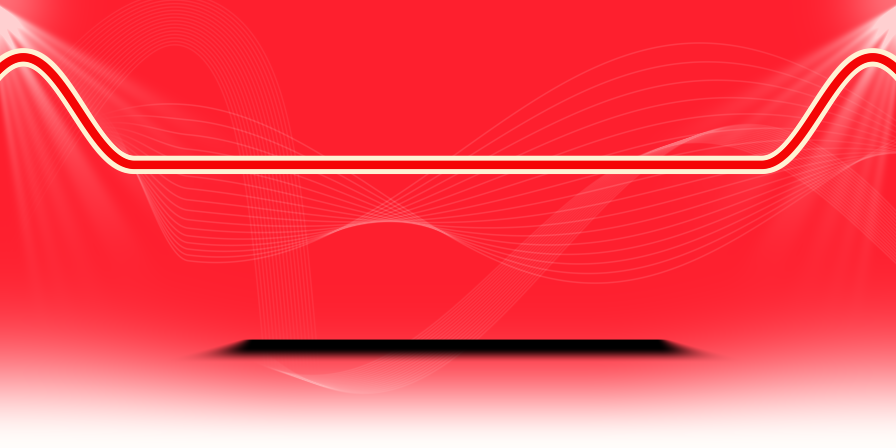
Reproduce this background procedurally as a WebGL 1 fragment shader.

```glsl
precision highp float;
uniform vec2 u_resolution;

const float PI = 3.14159;
const vec3 RED = vec3(0.995, 0.12, 0.18);
const vec3 HAZE = vec3(1.0, 0.99, 0.98);
const vec3 CREAM = vec3(1.0, 0.95, 0.83);
const vec3 TRACK_RED = vec3(0.96, 0.02, 0.02);

const float TRACK_LOW = 0.632;
const float TRACK_RISE = 0.24;
const float TRACK_BEND = 0.70;      // distance from centre where the climb starts
const float TRACK_RUN = 0.248;
const float TRACK_HALF = 0.0205;
const float TRACK_CORE = 0.0095;

const vec2 SHADOW_TOP = vec2(1.016, 0.242);
const float SHADOW_HALF = 0.48;
const float SHADOW_DEPTH = 0.052;

const vec2 RAY_SOURCE = vec2(-0.03, 0.0);
const int RAYS = 10;
const int STRANDS = 16;
const float STRAND_WIDTH = 0.0012;
const float STRAND_ALPHA = 0.13;

float hash(float n) {
  return fract(sin(n * 12.99) * 4375.85);
}

// Fan of strands with a node near the left third
float fanWave(float x, float k) {
  float rising = 0.659 - 0.245 * cos(PI * (x - 0.482) / 1.08);
  float dipping = 0.568 - 0.20 * cos(PI * (x - 1.328) / 0.95);
  rising = mix(0.76, rising, smoothstep(0.2, 0.42, x));
  return mix(rising, dipping, k) - 0.05 * sin(PI * k);
}

// Narrow ribbon sweeping from lower left to the right edge
float ribbonWave(float x, float k) {
  float start = 0.755 + 0.11 * (k - 0.5);
  return 0.422 - (0.28 + 0.04 * (k - 0.5)) * cos(PI * (x - start) / 0.86);
}

float stroke(float d, float pixel) {
  return 1.0 - smoothstep(0.0, STRAND_WIDTH + pixel, abs(d));
}

float slopedDistance(float y, float here, float ahead, float dx) {
  float slope = (ahead - here) / dx;
  return (y - here) / sqrt(1.0 + slope * slope);
}

// Arch whose legs straighten as they fall
float archDistance(vec2 p, float k) {
  float drop = mix(0.90, 1.015, k) - p.y;
  float dx = p.x - 0.39;
  float spread = dx < 0.0 ? 0.5 : 0.08;
  float w = mix(0.145, 0.255, k) + spread * max(drop, 0.0);
  float decay = exp(-drop / 0.16);
  float f = dx * dx / (w * w) - 1.0 + decay;
  return f / length(vec2(2.0 * dx / (w * w), decay / 0.16));
}

float strands(vec2 p, float pixel) {
  float step = 0.004;
  float fanFade = smoothstep(0.2, 0.4, p.x) * (1.0 - 0.5 * smoothstep(1.5, 2.0, p.x));
  float ribbonFade = smoothstep(0.55, 0.75, p.x);
  float archFade = smoothstep(0.15, 0.35, p.y) * smoothstep(0.0, 0.3, p.x);
  float sum = 0.0;
  for (int i = 0; i < STRANDS; i++) {
    float k = float(i) / float(STRANDS - 1);
    float fan = slopedDistance(p.y, fanWave(p.x, k), fanWave(p.x + step, k), step);
    float ribbon = slopedDistance(p.y, ribbonWave(p.x, k), ribbonWave(p.x + step, k), step);
    sum += stroke(fan, pixel) * fanFade;
    sum += 0.7 * stroke(ribbon, pixel) * ribbonFade;
    sum += 0.6 * stroke(archDistance(p, k), pixel) * archFade;
  }
  return min(sum * STRAND_ALPHA, 0.36);
}

// Light beams leaving a top corner; q is measured inward and downward
float beams(vec2 q) {
  vec2 v = q - RAY_SOURCE;
  float sum = 0.35 * exp(-dot(q, q) / 0.012);
  for (int i = 0; i < RAYS; i++) {
    float n = float(i);
    float angle = 0.5 + 0.95 * (n + 0.7 * hash(n + 2.0)) / float(RAYS);
    vec2 dir = vec2(cos(angle), sin(angle));
    float along = dot(v, dir);
    float across = dot(v, vec2(-dir.y, dir.x));
    float width = 0.004 + 0.035 * max(along, 0.0) * (0.4 + hash(n + 7.0));
    float fade = exp(-max(along, 0.0) / 0.22) * (1.0 - smoothstep(0.5, 0.8, along));
    sum += (0.35 + 0.4 * hash(n + 4.0)) * fade * exp(-across * across / (width * width));
  }
  return min(sum, 0.8);
}

void main() {
  vec2 p = gl_FragCoord.xy / u_resolution * vec2(2.0, 1.0);
  float pixel = 1.0 / u_resolution.y;
  float side = abs(p.x - 1.0);

  // Backdrop, beams and strands
  float hazeHeight = mix(0.155, 0.21, smoothstep(0.3, 1.0, side));
  float haze = exp(-p.y * p.y / (hazeHeight * hazeHeight));
  vec3 color = mix(RED, HAZE, haze);
  color = mix(color, HAZE, beams(vec2(1.0 - side, 1.0 - p.y)));
  color = mix(color, HAZE, strands(p, pixel));

  // Shadow with a crisp top and soft flared ends
  float depth = SHADOW_TOP.y - p.y;
  float reach = SHADOW_HALF + 3.8 * max(depth, 0.0);
  float soft = 0.03 + 3.5 * max(depth, 0.0);
  float shadow = smoothstep(-pixel, pixel, depth)
    * (1.0 - smoothstep(0.018, SHADOW_DEPTH, depth))
    * (1.0 - smoothstep(reach - soft, reach, abs(p.x - SHADOW_TOP.x)));
  color = mix(color, vec3(0.0), shadow);

  // Twin-edged track
  float t = max(side - TRACK_BEND, 0.0) / TRACK_RUN * PI;
  float height = TRACK_LOW + TRACK_RISE * (0.5 - 0.5 * cos(t));
  float slope = 0.5 * TRACK_RISE * PI / TRACK_RUN * sin(t);
  float d = abs(p.y - height) / sqrt(1.0 + slope * slope);
  color = mix(color, CREAM, 1.0 - smoothstep(-0.6 * pixel, 0.6 * pixel, d - TRACK_HALF));
  color = mix(color, TRACK_RED, 1.0 - smoothstep(-0.6 * pixel, 0.6 * pixel, d - TRACK_CORE));

  gl_FragColor = vec4(color, 1.0);
}
```
